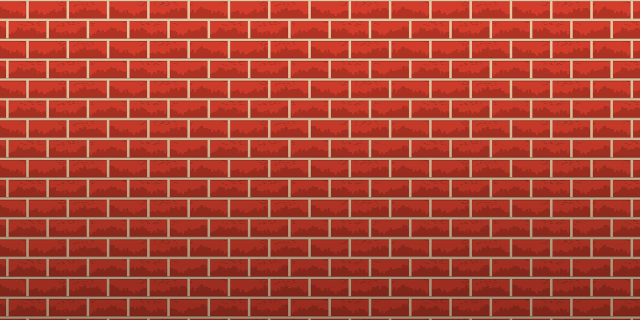
A Shadertoy shader for this texture:

```glsl
// Red brick wall in running bond with ragged dark stains, pale mortar and a shade toward the bottom.

vec2 hash2(vec2 p) {
    return fract(sin(vec2(dot(p, vec2(127.1, 311.7)), dot(p, vec2(269.5, 183.3)))) * 4375.85);
}

// Cellular noise: distance to the nearest scattered point
float cellular(vec2 p) {
    vec2 id = floor(p);
    float nearest = 2.0;
    for (int y = -1; y <= 1; y++) {
        for (int x = -1; x <= 1; x++) {
            vec2 cell = id + vec2(x, y);
            nearest = min(nearest, length(cell + hash2(cell) - p));
        }
    }
    return nearest;
}

float roundedBox(vec2 p, vec2 halfSize, float radius) {
    vec2 q = abs(p) - halfSize + radius;
    return length(max(q, 0.0)) + min(max(q.x, q.y), 0.0) - radius;
}

// Stain coverage; uv runs from the lower left of a brick
float stains(vec2 uv, float seed, float soft) {
    // Jagged crest across the lower half
    float crest = 0.40 + 0.11 * sin(6.0 * uv.x + seed * 2.4)
                + 0.06 * sin(17.0 * uv.x + seed * 4.1)
                + 0.07 * abs(sin(29.0 * uv.x + seed))
                + 0.22 * (cellular(uv * vec2(11.0, 5.0) + seed * 7.0) - 0.45);
    float lower = smoothstep(soft, -soft, uv.y - crest);

    // Flat flecks near the top, in some stretches only
    float fleck = smoothstep(0.34, 0.20, cellular(uv * vec2(7.0, 9.0) + seed * 13.0));
    fleck *= smoothstep(0.62, 0.72, uv.y) * smoothstep(-0.1, 0.4, sin(5.0 * uv.x + seed * 3.0));
    return max(lower, fleck * 0.85);
}

void mainImage(out vec4 fragColor, in vec2 fragCoord) {
    float pixel = 1.0 / iResolution.y;
    vec2 p = fragCoord * pixel;

    // Staggered grid, rows counted from the top
    vec2 pitch = vec2(0.1259, 0.062);
    vec2 grid = vec2(p.x, 1.0 - p.y) / pitch;
    float oddRow = mod(floor(grid.y), 2.0);
    grid.x -= 0.683 + 0.5 * oddRow;
    vec2 uv = fract(grid);
    uv.y = 1.0 - uv.y;
    vec2 local = (uv - 0.5) * pitch;

    // Ten stain variants: five columns by two rows
    float seed = mod(floor(grid.x), 5.0) + 5.0 * oddRow + 1.0;

    vec2 halfSize = 0.5 * pitch - 0.0041;
    float edge = roundedBox(local, halfSize, 0.0012);
    float brickMask = smoothstep(0.7 * pixel, -0.7 * pixel, edge);

    // Brick face with a shaded rim, deepest along the top
    vec3 brick = mix(vec3(0.83, 0.24, 0.17), vec3(0.69, 0.20, 0.14),
                     stains(uv, seed, 0.7 * pixel / pitch.y));
    brick *= 1.0 - 0.16 * smoothstep(-0.0035, 0.0, edge);
    brick *= 1.0 - 0.14 * smoothstep(0.0045, 0.0015, halfSize.y - local.y);

    // Mortar, darkened just under each brick
    vec3 mortar = vec3(0.91, 0.77, 0.63);
    float underside = smoothstep(0.0035, 0.0, -halfSize.y - local.y) * step(local.y, -halfSize.y);
    mortar *= 1.0 - 0.28 * underside;

    // Light falls off down the wall
    float light = mix(0.71, 1.0, smoothstep(-0.1, 0.95, p.y));
    fragColor = vec4(mix(mortar, brick, brickMask) * light, 1.0);
}
```
